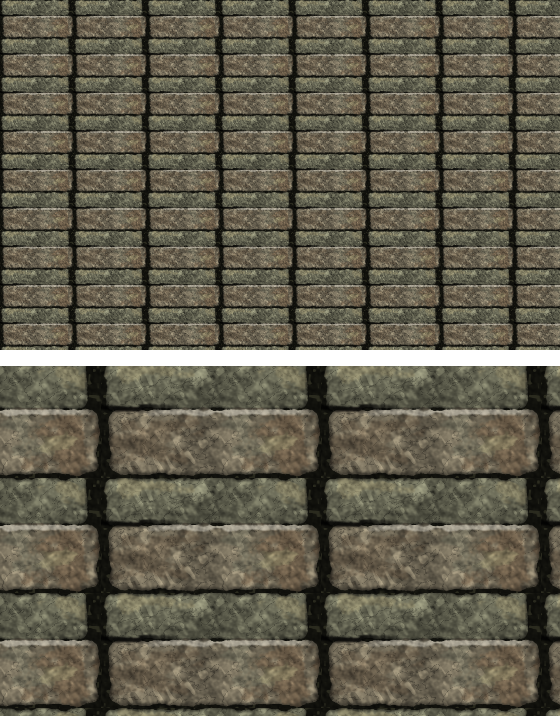
Top: the whole. Bottom: its middle third, enlarged.
Give the GLSL for this texture, as a Shadertoy shader.

```glsl
// Weathered stone wall: one tile, repeated, holds a thin olive course above
// a taller brown block. Rounded boxes with chipped edges give the stones;
// slanted value noise in tile space gives chisel marks, rust and lichen.

const vec2 REPEATS = vec2(7.63, 9.10);      // tiles across and down
const float TILE_ASPECT = 1.91;             // tile width / height
const vec4 THIN_STONE = vec4(0.045, 0.005, 1.785, 0.410);  // left, top, right, bottom
const vec4 TALL_STONE = vec4(0.075, 0.405, 1.890, 0.968);
const float THIN_RADIUS = 0.05;
const float TALL_RADIUS = 0.11;
const float EDGE_ROUGHNESS = 0.07;
const float BRIGHTNESS = 0.405;
const float BLOTCH_CONTRAST = 0.34;
const float GRAIN_CONTRAST = 0.25;
const float EDGE_SHADE = 0.62;
const vec3 JOINT = vec3(0.065, 0.065, 0.047);
const vec3 MOSS = vec3(0.21, 0.21, 0.15);
const vec3 OLIVE_TINT = vec3(0.985, 0.985, 0.81);
const vec3 BROWN_TINT = vec3(1.02, 0.95, 0.79);
const vec3 RUST = vec3(0.38, 0.30, 0.22);
const vec3 LICHEN = vec3(0.57, 0.54, 0.41);
const vec3 SLATE = vec3(0.44, 0.44, 0.37);
const vec3 PALE = vec3(0.74, 0.72, 0.66);

float hash(vec2 p) {
    vec3 q = fract(vec3(p.xyx) * 0.1031);
    q += dot(q, q.yzx + 33.33);
    return fract((q.x + q.y) * q.z);
}

float noise(vec2 p) {
    vec2 i = floor(p), f = fract(p);
    f = f * f * (3.0 - 2.0 * f);
    return mix(mix(hash(i), hash(i + vec2(1, 0)), f.x),
               mix(hash(i + vec2(0, 1)), hash(i + vec2(1, 1)), f.x), f.y);
}

// Each octave is turned so that the lattice does not show
float fbm(vec2 p) {
    float sum = 0.0, amplitude = 0.5;
    for (int i = 0; i < 4; i++) {
        sum += amplitude * noise(p);
        p = mat2(1.6, 1.2, -1.2, 1.6) * p + 17.3;
        amplitude *= 0.5;
    }
    return sum;
}

// Signed distance to a rounded box given as left, top, right, bottom
float stoneDistance(vec2 p, vec4 box, float radius) {
    vec2 q = abs(p - 0.5 * (box.xy + box.zw)) - 0.5 * (box.zw - box.xy) + radius;
    return length(max(q, 0.0)) + min(max(q.x, q.y), 0.0) - radius;
}

// Soft elliptical patch broken up by noise
float patchMask(vec2 p, vec2 centre, vec2 size, float breakup) {
    return smoothstep(1.1, 0.6, length((p - centre) / size) + 2.4 * (breakup - 0.47));
}

// Soft range between two positions
float band(float x, float start, float end, float blur) {
    return smoothstep(start - blur, start + blur, x) * smoothstep(end + blur, end - blur, x);
}

void mainImage(out vec4 fragColor, in vec2 fragCoord) {
    // Tile coordinates, measured down from the top; one unit is a tile height
    vec2 uv = fragCoord / iResolution.xy;
    vec2 p = fract(vec2(uv.x, 1.0 - uv.y) * REPEATS) * vec2(TILE_ASPECT, 1.0);
    float pixel = REPEATS.y / iResolution.y;

    // Noise layers shared by both stones; the slant follows the chisel marks
    vec2 slant = mat2(0.85, 0.53, -0.53, 0.85) * p;
    float rough = fbm(p * 10.0 + 4.0);
    float blotch = fbm(p * vec2(8.0, 13.0) + 31.0);
    float grain = 0.55 * noise(slant * vec2(34.0, 22.0) + 9.0)
                + 0.45 * noise(slant.yx * 47.0 + 23.0);
    float wobble = EDGE_ROUGHNESS * (rough - 0.47);

    float thin = stoneDistance(p, THIN_STONE, THIN_RADIUS) + wobble;
    float tall = stoneDistance(p, TALL_STONE, TALL_RADIUS) + wobble;
    float thinMask = smoothstep(pixel, -pixel, 1.5 * thin);
    float tallMask = smoothstep(pixel, -pixel, 1.5 * tall);

    // Grain, thin slanted cracks and pale flecks
    float tone = BRIGHTNESS + BLOTCH_CONTRAST * (blotch - 0.47) + GRAIN_CONTRAST * (grain - 0.5);
    float crack = abs(fbm(slant * vec2(6.0, 11.0) + 70.0) - 0.47);
    tone *= mix(0.76, 1.0, smoothstep(0.0, 0.025, crack));
    tone += 0.13 * smoothstep(0.66, 0.82, noise(slant * vec2(22.0, 13.0) + 41.0));

    // Thin olive course: pale chipped top, shaded underside
    vec3 olive = OLIVE_TINT * tone * 0.97;
    float chip = patchMask(p, vec2(0.36, 0.08), vec2(0.30, 0.08), rough);
    chip += patchMask(p, vec2(1.60, 0.12), vec2(0.18, 0.10), blotch);
    olive = mix(olive, LICHEN * (0.72 + 0.6 * grain), 0.55 * min(chip, 1.0));
    olive *= mix(1.0, 0.86, smoothstep(0.28, 0.38, p.y));

    // Tall brown block: rust at the right, slate and lichen patches
    vec3 brown = BROWN_TINT * tone;
    float rust = patchMask(p, vec2(1.62, 0.68), vec2(0.28, 0.28), rough)
               + 0.5 * patchMask(p, vec2(0.40, 0.66), vec2(0.35, 0.20), blotch);
    brown = mix(brown, RUST * (0.6 + 0.9 * grain), 0.5 * min(rust, 1.0));
    float slate = patchMask(p, vec2(1.26, 0.72), vec2(0.18, 0.25), blotch);
    brown = mix(brown, SLATE * (0.7 + 0.6 * grain), 0.45 * slate);
    float lichen = patchMask(p, vec2(1.53, 0.70), vec2(0.16, 0.10), blotch);
    brown = mix(brown, LICHEN * (0.65 + 0.7 * grain), 0.6 * lichen);

    // Worn pale ledge along the top of the block
    float ledge = band(p.y + wobble, 0.405, 0.455, 0.012) * band(p.x, 0.42, 1.80, 0.14);
    brown = mix(brown, PALE * (0.72 + 0.45 * grain), 0.75 * ledge);

    // Joints with a little moss, then stones darkened toward their edges
    vec3 color = JOINT * (0.5 + grain);
    color = mix(color, MOSS, 0.7 * smoothstep(0.72, 0.90, noise(p * 27.0 + 50.0)));
    olive *= mix(EDGE_SHADE, 1.0, smoothstep(0.0, 0.035, -thin));
    brown *= mix(EDGE_SHADE, 1.0, max(smoothstep(0.0, 0.045, -tall), ledge));
    color = mix(color, olive, thinMask);
    color = mix(color, brown, tallMask);

    // Broken shadow under the left end of the thin course
    float shadow = band(p.y + wobble, 0.375, 0.420, 0.015) * smoothstep(0.80, 0.30, p.x);
    color *= 1.0 - 0.8 * shadow;

    fragColor = vec4(clamp(color, 0.0, 1.0), 1.0);
}
```
